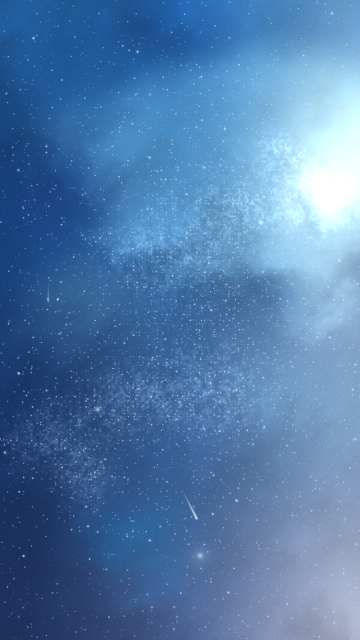
Write a Shadertoy shader that draws this background.

```glsl
// Blue night sky with lit clouds, a diagonal drift of star dust and two meteors.

#define CANVAS vec2(1.0, 1.7778)   // sky units: width is one
#define CLOUD_SCALE 3.2
#define CLOUD_WARP 0.20
#define CLOUD_CONTRAST 0.24
#define MASS_LIGHT vec3(0.12, 0.15, 0.12)
#define SHADE vec3(0.11, 0.25, 0.49)
#define STAR_TINT vec3(0.86, 0.95, 1.0)
#define STAR_RADIUS 0.0019
#define DUST_LIGHT 0.16
#define GRAIN 0.018

vec3 hash3(vec2 p) {
    vec3 h = fract(p.xyx * vec3(0.1031, 0.1030, 0.0973));
    h += dot(h, h.yxz + 33.33);
    return fract((h.xxy + h.yzz) * h.zyx);
}

float noise(vec2 p) {
    vec2 i = floor(p), f = fract(p);
    f = f * f * (3.0 - 2.0 * f);
    float low = mix(hash3(i).x, hash3(i + vec2(1, 0)).x, f.x);
    float high = mix(hash3(i + vec2(0, 1)).x, hash3(i + 1.0).x, f.x);
    return mix(low, high, f.y);
}

float fbm(vec2 p) {
    float sum = 0.0, amp = 0.5;
    for (int i = 0; i < 6; i++) {
        sum += amp * noise(p);
        p = mat2(1.6, 1.2, -1.2, 1.6) * p + 7.3;
        amp *= 0.5;
    }
    return sum;
}

// Soft elliptical spot
float spot(vec2 p, vec2 centre, vec2 radius) {
    vec2 d = (p - centre) / radius;
    return exp(-dot(d, d));
}

// Four colours stacked from bottom to top
vec3 column(float y, vec3 a, vec3 b, vec3 c, vec3 d) {
    vec3 s = smoothstep(vec3(0, 1, 2), vec3(1, 2, 3), vec3(3.0 * y));
    return mix(mix(mix(a, b, s.x), c, s.y), d, s.z);
}

vec3 skyBase(vec2 uv) {
    vec3 left = column(uv.y, vec3(0.12, 0.20, 0.38), vec3(0.09, 0.19, 0.38),
                             vec3(0.09, 0.27, 0.51), vec3(0.13, 0.36, 0.61));
    vec3 middle = column(uv.y, vec3(0.28, 0.37, 0.56), vec3(0.21, 0.37, 0.58),
                               vec3(0.19, 0.41, 0.65), vec3(0.13, 0.39, 0.67));
    vec3 right = column(uv.y, vec3(0.70, 0.73, 0.82), vec3(0.49, 0.60, 0.75),
                              vec3(0.54, 0.70, 0.83), vec3(0.38, 0.62, 0.83));
    vec3 c = mix(left, middle, smoothstep(0.0, 0.55, uv.x));
    return mix(c, right, smoothstep(0.45, 1.02, uv.x));
}

// Star clusters along the drift: centre and radius
const vec3 CLUSTERS[8] = vec3[8](
    vec3(0.89, 1.24, 0.10), vec3(0.67, 1.17, 0.10), vec3(0.77, 1.35, 0.06),
    vec3(0.46, 1.06, 0.14), vec3(0.55, 0.70, 0.14), vec3(0.35, 0.64, 0.09),
    vec3(0.14, 0.56, 0.10), vec3(0.23, 0.45, 0.07));

float clusterDensity(vec2 p) {
    float d = 0.0;
    for (int i = 0; i < 8; i++)
        d += spot(p, CLUSTERS[i].xy, CLUSTERS[i].z * vec2(1.15, 0.9));
    return d;
}

// One jittered star per cell, kept with the given chance
float starLayer(vec2 p, float cells, float chance, float radius) {
    vec2 id = floor(p * cells);
    vec3 h = hash3(id + cells), k = hash3(id + cells + 91.0);
    float d = length(p - (id + 0.25 + 0.5 * h.xy) / cells);
    float r = radius * (0.7 + 0.5 * k.x);
    return step(h.z, chance) * (0.2 + 0.8 * k.y * k.y) * exp(-d * d / (r * r));
}

// Streak fading from tail to head
float meteor(vec2 p, vec2 tail, vec2 head, float width) {
    vec2 axis = head - tail;
    float t = clamp(dot(p - tail, axis) / dot(axis, axis), 0.0, 1.0);
    float d = length(p - tail - axis * t) / (width * (0.5 + 0.5 * t));
    return t * exp(-d * d);
}

void mainImage(out vec4 fragColor, in vec2 fragCoord) {
    vec2 uv = fragCoord / iResolution.xy, p = uv * CANVAS;
    float billow = fbm(p * CLOUD_SCALE + 4.0);
    float wisps = fbm(mat2(0.8, -0.6, 0.6, 0.8) * p * vec2(4.0, 6.0) + 2.0 * billow);
    vec2 w = p + CLOUD_WARP * (vec2(billow, wisps) - 0.5);
    vec3 col = skyBase(uv + 0.25 * (w - p));

    // Lit cloud mass, then shadowed gaps
    float edge = 1.0 - length((w - vec2(0.72, 1.27)) / vec2(0.45, 0.37));
    col += MASS_LIGHT * smoothstep(-0.18, 0.2, edge + 0.35 * (wisps - 0.5));
    col += 0.7 * MASS_LIGHT * (spot(w, vec2(0.22, 0.92), vec2(0.17, 0.13))
                             + spot(w, vec2(0.20, 1.40), vec2(0.13, 0.09)));
    float gaps = 0.5 * spot(w, vec2(0.71, 0.96), vec2(0.13, 0.07))
               + 0.7 * spot(w, vec2(0.13, 1.24), vec2(0.15, 0.12))
               + 0.4 * spot(w, vec2(0.43, 1.65), vec2(0.18, 0.07));
    col = mix(col, SHADE, min(gaps, 0.8));
    col += vec3(-0.05, 0.05, 0.06) * spot(w, vec2(0.40, 0.28), vec2(0.13, 0.10));
    col += vec3(0.04, 0.08, 0.08) * spot(w, vec2(0.82, 0.66), vec2(0.20, 0.12));
    col *= 1.0 + CLOUD_CONTRAST * (wisps + billow - 1.0);

    // Light from the right
    col += vec3(0.28, 0.23, 0.15) * spot(w, vec2(1.02, 1.40), vec2(0.24, 0.25));
    col += vec3(0.22, 0.18, 0.12) * spot(w, vec2(0.90, 1.23), vec2(0.13, 0.07));

    // Star dust and stars
    float cluster = clusterDensity(p + 0.12 * (vec2(wisps, billow) - 0.5));
    float band = spot(p, vec2(0.56, 0.93), vec2(0.36, 0.48));
    float speckle = noise(p * 170.0) * noise(p * 60.0);
    col += DUST_LIGHT * cluster * (0.15 + 1.6 * speckle) * STAR_TINT;
    float chance = 0.05 + 0.20 * band + 0.30 * cluster;
    float stars = 0.65 * starLayer(p, 120.0, chance, STAR_RADIUS)
                + 0.8 * starLayer(p + 0.37, 75.0, chance, STAR_RADIUS * 1.1)
                + 0.9 * starLayer(p + 0.71, 28.0, 0.12 + 0.2 * band, STAR_RADIUS * 1.5);

    // Bright stars with halos, and meteors
    stars += spot(p, vec2(0.725, 1.16), vec2(0.006)) + 0.6 * spot(p, vec2(0.271, 0.641), vec2(0.007));
    stars += 0.5 * spot(p, vec2(0.556, 0.234), vec2(0.007)) + 0.16 * spot(p, vec2(0.556, 0.234), vec2(0.026));
    stars += 0.9 * meteor(p, vec2(0.507, 0.415), vec2(0.546, 0.338), 0.0035);
    stars += 0.4 * meteor(p, vec2(0.134, 1.00), vec2(0.134, 0.94), 0.0025);
    col = mix(col, STAR_TINT, clamp(stars, 0.0, 1.0));

    col += GRAIN * (hash3(floor(p * 432.0)).x - 0.5);
    fragColor = vec4(clamp(col, 0.0, 1.0), 1.0);
}
```
